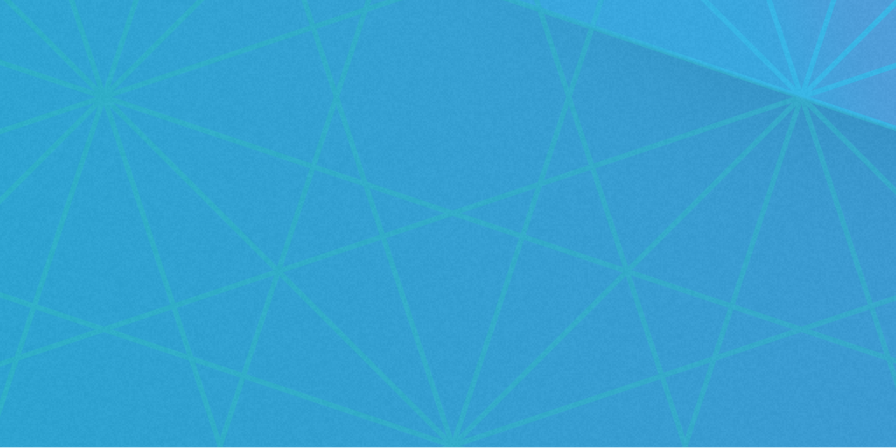
A Shadertoy shader for this background:

```glsl
const float PITCH = 1.557;              // distance between neighbouring hubs
const vec2 HUB = vec2(1.0104, 0.0052);  // hub at the bottom centre

float hash(vec2 cell) {
    vec3 p = fract(vec3(cell.xyx) * 0.1031);
    p += dot(p, p.yzx + 33.33);
    return fract((p.x + p.y) * p.z);
}

float valueNoise(vec2 p) {
    vec2 cell = floor(p);
    vec2 f = fract(p);
    f = f * f * (3.0 - 2.0 * f);
    float low = mix(hash(cell), hash(cell + vec2(1, 0)), f.x);
    float high = mix(hash(cell + vec2(0, 1)), hash(cell + vec2(1, 1)), f.x);
    return mix(low, high, f.y);
}

// Distance to the nearest of many parallel lines dot(p, normal) = integer
float parallelLines(vec2 p, vec2 normal) {
    float phase = dot(p, normal);
    return abs(fract(phase + 0.5) - 0.5) / length(normal);
}

// Signed distance to a single line of such a family
float halfPlane(vec2 p, vec2 normal, float offset) {
    return (dot(p, normal) - offset) / length(normal);
}

float stroke(float dist, float halfWidth, float blur) {
    return 1.0 - smoothstep(halfWidth - blur, halfWidth + blur, dist);
}

// Six families of lines crossing at the hubs
float starLattice(vec2 p) {
    float dist = 1.0;
    for (int i = 0; i < 3; i++) {
        vec2 normal = i == 0 ? vec2(3, 1) : i == 1 ? vec2(1, 3) : vec2(1, 1);
        dist = min(dist, parallelLines(p, normal));
        dist = min(dist, parallelLines(p, normal * vec2(1, -1)));
    }
    return dist;
}

void mainImage(out vec4 fragColor, in vec2 fragCoord) {
    vec2 uv = fragCoord / iResolution.y;
    float across = fragCoord.x / iResolution.x;
    float pixel = 1.0 / iResolution.y;
    vec2 p = (uv - HUB) / PITCH;

    // Base gradient, slightly lighter towards the top
    vec3 base = mix(vec3(0.180, 0.642, 0.820), vec3(0.238, 0.610, 0.826), across);
    base += vec3(0.010, 0.008, 0.010) * (uv.y - 0.5);

    // Lit corner with a soft shadow below its edge
    float edge = halfPlane(p, vec2(1, 3), 2.0) * PITCH;
    float corner = smoothstep(-pixel, pixel, edge);
    float shadow = exp(min(edge, 0.0) / 0.15) * smoothstep(0.40, 0.95, across);
    base -= vec3(0.020, 0.035, 0.050) * shadow * (1.0 - corner);

    float sector = halfPlane(p, vec2(3, 1), 2.0) * PITCH;
    float violet = smoothstep(-0.08, 0.22, sector);
    vec3 cornerColor = mix(vec3(0.225, 0.655, 0.870), vec3(0.310, 0.620, 0.850), violet);
    base = mix(base, cornerColor, corner);

    // Line lattice, brighter inside the corner
    float dist = starLattice(p) * PITCH;
    float line = stroke(dist, 0.0058, 0.8 * pixel);
    vec3 teal = mix(vec3(0.185, 0.690, 0.782), vec3(0.215, 0.668, 0.795), across);
    vec3 cyan = vec3(0.220, 0.715, 0.900);
    float glow = smoothstep(-0.006, 0.004, edge) * smoothstep(0.5, 0.85, across);
    vec3 color = mix(base, mix(teal, cyan, glow), line * 0.95);

    // Paper grain: fine speckle over softer mottling
    color += (hash(floor(uv * 256.0)) - 0.5) * 0.022;
    color += (valueNoise(uv * 130.0) - 0.5) * 0.012;

    // Pale rim along the bottom
    float rim = 1.0 - smoothstep(0.0015, 0.0035, uv.y);
    color = mix(color, vec3(0.88, 0.94, 0.97), rim * 0.8);

    fragColor = vec4(color, 1.0);
}
```
